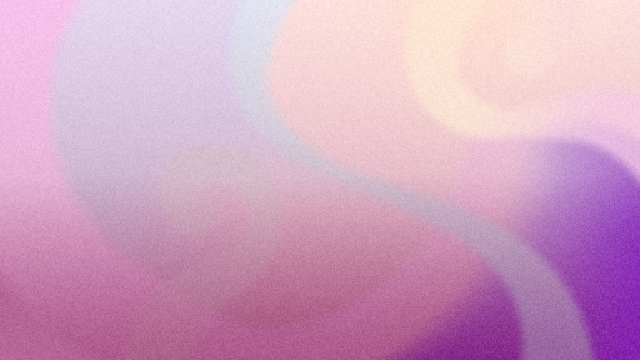
Give the GLSL for this background, as a Shadertoy shader.

```glsl
// Soft pastel backdrop: a large ring over a pink-to-violet gradient, crossed by
// a pale ribbon and two curled swirls. The curls are tapered Bezier strokes, each
// tinted by a vertical colour ramp, with fine grain on top. The canvas is 16 x 9 units.

const vec2  RING_CENTER = vec2(6.1, 6.4);
const float RING_OUTER = 7.45;
const float EDGE_SOFTNESS = 0.2;
const float RIBBON_OPACITY = 0.85;
const float CREAM_OPACITY = 0.75;
const float SWIRL_OPACITY = 0.65;
const float GRAIN_CELLS = 32.0;   // grain cells per unit
const float GRAIN_AMOUNT = 0.042;
const int   CURVE_STEPS = 18;

// Colour ramps, each as low, middle and high
const vec3 ROSE_LOW = vec3(0.64, 0.31, 0.48);
const vec3 ROSE_MID = vec3(0.89, 0.72, 0.78);
const vec3 ROSE_TOP = vec3(0.99, 0.88, 0.87);
const vec3 LILAC_LOW = vec3(0.65, 0.35, 0.52);
const vec3 LILAC_MID = vec3(0.80, 0.70, 0.81);
const vec3 LILAC_TOP = vec3(0.90, 0.84, 0.94);
const vec3 RING_LOW = vec3(0.68, 0.35, 0.55);
const vec3 RING_MID = vec3(0.90, 0.70, 0.84);
const vec3 RING_TOP = vec3(0.97, 0.76, 0.93);
const vec3 VIOLET_LOW = vec3(0.53, 0.16, 0.54);
const vec3 VIOLET_MID = vec3(0.78, 0.64, 0.82);
const vec3 VIOLET_TOP = vec3(0.85, 0.72, 0.88);
const vec3 VIOLET_DEEP = vec3(0.51, 0.12, 0.74);
const vec3 OUTER_LEFT = vec3(0.71, 0.40, 0.59);
const vec3 RIBBON_LOW = vec3(0.61, 0.43, 0.64);
const vec3 RIBBON_MID = vec3(0.80, 0.74, 0.79);
const vec3 RIBBON_TOP = vec3(0.87, 0.90, 0.95);
const vec3 SWIRL_LOW = vec3(0.68, 0.39, 0.54);
const vec3 SWIRL_MID = vec3(0.83, 0.74, 0.78);
const vec3 CREAM = vec3(0.99, 0.91, 0.83);
const vec3 TAIL_PINK = vec3(0.96, 0.80, 0.90);
const vec3 WARM_GLOW = vec3(1.00, 0.87, 0.78);

float hash(vec2 cell) {
    vec3 q = fract(vec3(cell.xyx) * 0.1031);
    q += dot(q, q.yzx + 33.33);
    return fract((q.x + q.y) * q.z);
}

// Slow rise out of the dark base, then a quick rise to the light top
vec3 ramp(float h, vec3 low, vec3 mid, vec3 top) {
    float rise = pow(clamp(h * 2.0, 0.0, 1.0), 1.25);
    float crest = pow(clamp(h * 2.0 - 1.0, 0.0, 1.0), 0.7);
    return mix(mix(low, mid, rise), top, crest);
}

vec2 bezier(vec2 a, vec2 b, vec2 c, vec2 d, float t) {
    float s = 1.0 - t;
    return s*s*s*a + 3.0*s*s*t*b + 3.0*s*t*t*c + t*t*t*d;
}

// Distance to a Bezier stroke whose half width eases from w0 to w1
float stroke(vec2 p, vec2 a, vec2 b, vec2 c, vec2 d, float w0, float w1, float ease) {
    float nearest = 100.0;
    vec2 from = a;
    for (int i = 1; i <= CURVE_STEPS; i++) {
        vec2 to = bezier(a, b, c, d, float(i) / float(CURVE_STEPS));
        vec2 seg = to - from;
        float k = clamp(dot(p - from, seg) / dot(seg, seg), 0.0, 1.0);
        float t = (float(i - 1) + k) / float(CURVE_STEPS);
        float width = mix(w0, w1, pow(t, ease));
        nearest = min(nearest, length(p - from - seg * k) - width);
        from = to;
    }
    return nearest;
}

float cover(float dist, float softness) {
    return 1.0 - smoothstep(-softness, softness, dist);
}

void mainImage(out vec4 fragColor, in vec2 fragCoord) {
    vec2 p = fragCoord / iResolution.xy * vec2(16.0, 9.0);
    float h = p.y / 9.0;

    // Rose interior, with lilac on the left of the ribbon
    vec3 rose = ramp(h, ROSE_LOW, ROSE_MID, ROSE_TOP);
    vec2 toGlow = p - vec2(12.0, 8.9);
    rose = mix(rose, WARM_GLOW, 0.6 * exp(-0.16 * dot(toGlow, toGlow)));
    float drop = max(7.1 - p.y, 0.0);
    float lilacSide = cover(p.x - 6.3 - 0.336 * drop * drop, 0.3);
    float lilacFade = 1.0 - smoothstep(2.5, 7.0, p.x) * smoothstep(0.8, 3.8, drop);
    vec3 inner = mix(rose, ramp(h, LILAC_LOW, LILAC_MID, LILAC_TOP), lilacSide * lilacFade);

    // Violet exterior, ring and disc
    vec3 violet = ramp(h, VIOLET_LOW, VIOLET_MID, VIOLET_TOP);
    float deepening = smoothstep(12.8, 16.8, p.x) * (1.0 - 0.5 * smoothstep(2.5, 5.5, p.y));
    violet = mix(violet, VIOLET_DEEP, 0.85 * deepening);
    vec3 color = mix(OUTER_LEFT, violet, smoothstep(4.0, 9.0, p.x));
    float radius = length(p - RING_CENTER);
    float rightSide = smoothstep(8.0, 13.0, p.x);
    float ringInner = mix(4.83, 5.7, smoothstep(3.5, 7.0, p.x));
    vec3 ring = mix(ramp(h, RING_LOW, RING_MID, RING_TOP), rose, 0.6 * rightSide);
    color = mix(color, ring, cover(radius - RING_OUTER, mix(0.3, 0.85, rightSide)));
    color = mix(color, inner, cover(radius - ringInner, 0.25));

    // Warm sky above the tail of the upper curl
    float bend = max(p.x - 14.5, 0.0);
    float above = smoothstep(-0.3, 0.3, p.y - 5.95 + 0.2 * bend * bend);
    color = mix(color, rose, above * smoothstep(8.0, 11.0, p.x));

    // Lower swirl
    float swirl = min(
        stroke(p, vec2(6.67, 3.48), vec2(6.46, 1.71), vec2(4.06, 2.12), vec2(3.96, -0.17), 0.42, 0.9, 1.3),
        stroke(p, vec2(6.67, 3.48), vec2(6.77, 5.35), vec2(3.44, 5.35), vec2(4.83, 3.58), 0.42, 0.5, 1.0));
    color = mix(color, ramp(h, SWIRL_LOW, SWIRL_MID, SWIRL_MID), SWIRL_OPACITY * cover(swirl, EDGE_SOFTNESS));

    // Upper curl: tail, body and hook
    float curl = stroke(p, vec2(12.71, 5.92), vec2(14.17, 5.98), vec2(15.21, 6.5), vec2(16.67, 5.15), 0.32, 0.95, 1.0);
    curl = min(curl, stroke(p, vec2(12.71, 5.92), vec2(10.83, 5.88), vec2(10.21, 7.75), vec2(11.35, 9.1), 0.32, 0.75, 0.6));
    curl = min(curl, stroke(p, vec2(11.35, 9.1), vec2(12.29, 10.46), vec2(15.0, 9.21), vec2(13.21, 7.62), 0.65, 0.55, 1.0));
    vec3 curlColor = mix(CREAM, TAIL_PINK, smoothstep(11.5, 15.5, p.x) * (1.0 - 0.4 * smoothstep(6.6, 7.4, p.y)));
    color = mix(color, curlColor, CREAM_OPACITY * cover(curl, EDGE_SOFTNESS));

    // Pale ribbon from top to bottom
    float ribbon = min(
        stroke(p, vec2(8.33, 4.73), vec2(6.46, 5.67), vec2(5.63, 6.92), vec2(6.71, 9.1), 0.21, 0.63, 1.2),
        stroke(p, vec2(8.33, 4.73), vec2(10.21, 3.79), vec2(13.85, 3.38), vec2(13.96, -0.17), 0.21, 0.92, 2.0));
    color = mix(color, ramp(h, RIBBON_LOW, RIBBON_MID, RIBBON_TOP), RIBBON_OPACITY * cover(ribbon, EDGE_SOFTNESS));

    // Grain, stronger in the darker tones
    float grain = hash(floor(p * GRAIN_CELLS)) - 0.5;
    color += grain * GRAIN_AMOUNT * (2.2 - 1.4 * color.g);
    fragColor = vec4(clamp(color, 0.0, 1.0), 1.0);
}
```
